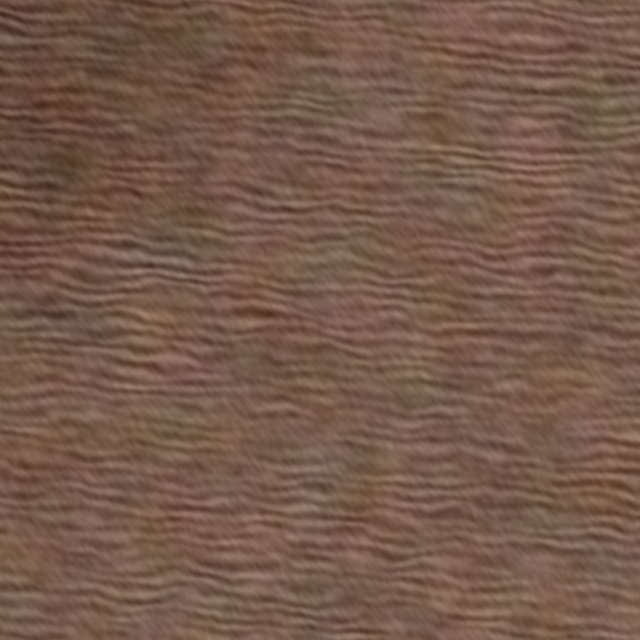
This texture is drawn by a Shadertoy shader. Its source:

```glsl
// Ribbed brown cloth: fine, broken, nearly level ridges that tilt down to the right.
// A phase-warped wave makes the ridges, stretched gradient noise breaks them up,
// and diagonal grain, soft tint blotches and a shaded corner complete the cloth.

const float TAU = 6.2831853;
const vec3 BASE_COLOR = vec3(0.474, 0.364, 0.306);
const vec3 ROSE_TINT = vec3(0.040, -0.016, -0.006);
const vec3 OLIVE_TINT = vec3(0.006, 0.014, -0.036);

const float RIDGE_COUNT = 46.0;      // ridges per canvas height
const float RIDGE_TILT = -0.085;     // radians
const float RIDGE_WARP = 0.85;       // phase wander, in ridges
const float RIDGE_CONTRAST = 0.049;
const float STREAK_CONTRAST = 0.085;
const float GRAIN_TILT = -0.87;      // radians
const float GRAIN_CONTRAST = 0.060;
const float BLOTCH_CONTRAST = 0.045;
const float CORNER_SHADE = 0.080;

// Unit gradient from an integer hash of the lattice cell
vec2 cellGradient(vec2 cell) {
    uvec2 q = uvec2(ivec2(cell) + 4096);
    uint h = q.x * 1597334677u ^ q.y * 3812015801u;
    h = (h ^ (h >> 15)) * 2246822519u;
    h ^= h >> 13;
    float angle = TAU * float(h & 65535u) / 65536.0;
    return vec2(cos(angle), sin(angle));
}

// Gradient noise, roughly -0.7 to 0.7
float gradientNoise(vec2 p) {
    vec2 i = floor(p);
    vec2 f = p - i;
    vec2 u = f * f * f * (f * (f * 6.0 - 15.0) + 10.0);
    vec2 e = vec2(1.0, 0.0);
    float a = dot(cellGradient(i), f);
    float b = dot(cellGradient(i + e.xy), f - e.xy);
    float c = dot(cellGradient(i + e.yx), f - e.yx);
    float d = dot(cellGradient(i + e.xx), f - e.xx);
    return mix(mix(a, b, u.x), mix(c, d, u.x), u.y);
}

// Coordinates along and across a direction
vec2 alongAcross(vec2 p, float angle) {
    float c = cos(angle);
    float s = sin(angle);
    return vec2(c * p.x + s * p.y, c * p.y - s * p.x);
}

// Wandering ridges whose strength fades in and out along their length
float ridges(vec2 p) {
    float warp = gradientNoise(p * vec2(9.0, 15.0))
               + 0.4 * gradientNoise(p * vec2(24.0, 34.0) + 51.0);
    float strength = 0.95 + 1.3 * gradientNoise(p * vec2(10.0, 19.0) + 17.0)
                   + 0.8 * gradientNoise(p * vec2(3.0, 4.0) + 83.0);
    float wave = sin(TAU * (RIDGE_COUNT * p.y + RIDGE_WARP * warp));
    return wave * clamp(strength, 0.1, 1.8);
}

// Short threads lying along the ridges
float streaks(vec2 p) {
    return gradientNoise(p * vec2(14.0, 58.0) + 29.0)
         + 0.5 * gradientNoise(p * vec2(30.0, 84.0) + 71.0);
}

// Fine slanting fibres
float grain(vec2 p) {
    return gradientNoise(p * vec2(38.0, 105.0) + 13.0)
         + 0.5 * gradientNoise(p * vec2(90.0, 170.0) + 37.0);
}

void mainImage(out vec4 fragColor, in vec2 fragCoord) {
    vec2 uv = fragCoord / iResolution.xy;
    vec2 cloth = alongAcross(uv, RIDGE_TILT);
    vec2 fibre = alongAcross(uv, GRAIN_TILT);

    // Relief of the weave
    float light = RIDGE_CONTRAST * ridges(cloth);
    light += STREAK_CONTRAST * streaks(cloth);
    light += GRAIN_CONTRAST * grain(fibre);

    // Broad shading, darkest near the upper left corner
    light += BLOTCH_CONTRAST * gradientNoise(uv * 6.0 + 7.0);
    vec2 fromCorner = uv - vec2(0.0, 0.92);
    light -= CORNER_SHADE * exp(-7.0 * dot(fromCorner, fromCorner));

    // Uneven dye
    vec3 color = BASE_COLOR + light;
    color += ROSE_TINT * gradientNoise(uv * 9.0 + 41.0);
    color += OLIVE_TINT * gradientNoise(uv * 11.0 + 67.0);

    fragColor = vec4(clamp(color, 0.0, 1.0), 1.0);
}
```
